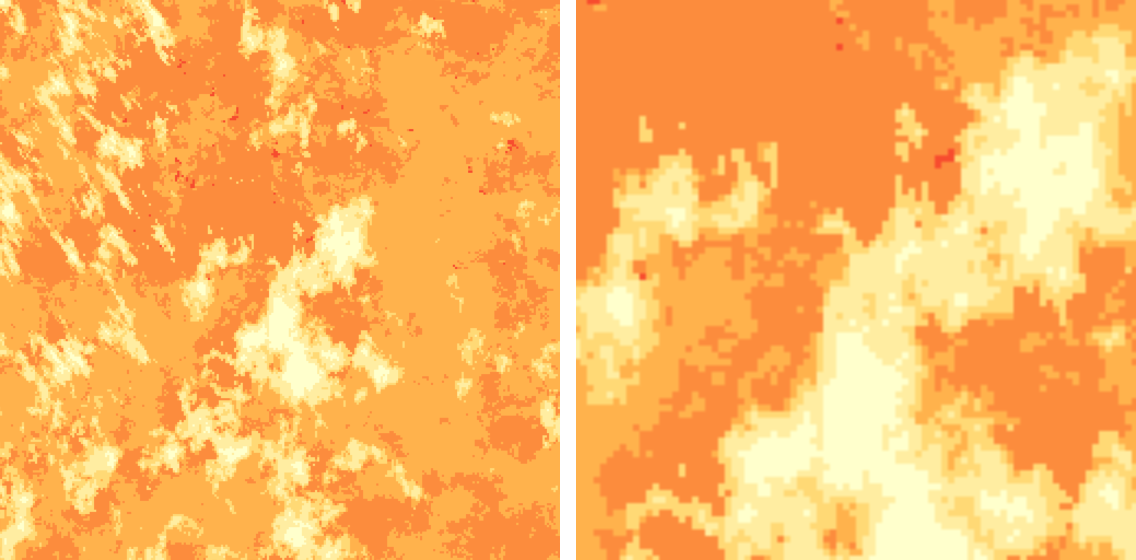
Left, the full canvas; right, a detail of the centre.
Give the GLSL for this texture, as a Shadertoy shader.

```glsl
// Draws a classified heat map: ragged orange ground, pale patches and slanted light streaks.

const float CELLS = 256.0;           // map cells across the canvas
const float NOISE_TO_UNIT = 4.64;    // scales gradient noise to unit deviation

const vec3 RED    = vec3(0.97, 0.30, 0.18);
const vec3 EMBER  = vec3(0.99, 0.55, 0.24);
const vec3 ORANGE = vec3(1.00, 0.70, 0.30);
const vec3 SAND   = vec3(1.00, 0.85, 0.46);
const vec3 STRAW  = vec3(1.00, 0.93, 0.63);
const vec3 CREAM  = vec3(1.00, 1.00, 0.80);

// Unit gradient at a lattice point, from an integer hash
vec2 gradientAt(vec2 lattice) {
    ivec2 cell = ivec2(lattice);
    uint h = uint(cell.x) * 1597334677u ^ uint(cell.y) * 3812015801u;
    h = (h ^ (h >> 15)) * 2246822519u;
    h = (h ^ (h >> 13)) * 3266489917u;
    h ^= h >> 16;
    float angle = float(h & 65535u) * 6.28319 / 65536.0;
    return vec2(cos(angle), sin(angle));
}

float gradientNoise(vec2 p) {
    vec2 i = floor(p), f = p - i;
    vec2 u = f * f * f * (f * (f * 6.0 - 15.0) + 10.0);
    vec2 e = vec2(1.0, 0.0);
    float low  = mix(dot(gradientAt(i), f), dot(gradientAt(i + e.xy), f - e.xy), u.x);
    float high = mix(dot(gradientAt(i + e.yx), f - e.yx),
                     dot(gradientAt(i + e.xx), f - e.xx), u.x);
    return mix(low, high, u.y);
}

// Layered noise with zero mean and unit deviation
float fbm(vec2 p, float gain, int octaves) {
    float sum = 0.0, power = 0.0, weight = 1.0;
    for (int k = 0; k < octaves; k++) {
        sum += weight * gradientNoise(p);
        power += weight * weight;
        weight *= gain;
        p = p * 2.03 + vec2(17.3, 9.7);
    }
    return NOISE_TO_UNIT * sum / sqrt(power);
}

// Soft rectangle: 1 inside, 0 outside
float softBox(vec2 p, vec2 center, vec2 halfSize, float soft) {
    vec2 d = abs(p - center) - halfSize;
    vec2 inside = 1.0 - smoothstep(vec2(-soft), vec2(soft), d);
    return inside.x * inside.y;
}

// How far a place rises towards the pale classes
float paleField(vec2 uv) {
    float left = 1.0 - smoothstep(0.22, 0.38, uv.x);
    float right = smoothstep(0.64, 0.72, uv.x);
    float column = softBox(uv, vec2(0.56, 0.28), vec2(0.10, 0.38), 0.06);
    float lowerMiddle = softBox(uv, vec2(0.38, 0.22), vec2(0.09, 0.30), 0.06);
    float edgePatch = softBox(uv, vec2(0.99, 0.29), vec2(0.03, 0.10), 0.02);

    vec2 along = normalize(vec2(0.55, -0.83));
    vec2 slanted = vec2(dot(uv, vec2(-along.y, along.x)), dot(uv, along));
    float streaks = fbm(slanted * vec2(15.0, 7.0) + 31.0, 0.68, 5);
    float patches = fbm(uv * vec2(9.0, 7.0) + 5.0, 0.66, 5);
    float slant = left * smoothstep(0.15, 0.45, uv.y);
    float grain = mix(patches, streaks, slant) / length(vec2(slant, 1.0 - slant));

    return grain - 0.55 + 0.68 * left - 0.4 * right
         + 1.6 * column + 0.4 * lowerMiddle + 1.9 * edgePatch;
}

// Positive where the ground turns to the deeper orange
float emberField(vec2 uv, float pale) {
    float right = smoothstep(0.60, 0.72, uv.x);
    float calmRight = right * smoothstep(0.06, 0.18, uv.y);
    float upperMiddle = softBox(uv, vec2(0.42, 0.76), vec2(0.22, 0.26), 0.07);
    float topBand = right * smoothstep(0.88, 0.97, uv.y);
    float grain = fbm(uv * 6.0 + 71.0, 0.78, 6);
    float paleRim = smoothstep(0.25, 0.75, pale);
    return grain - 0.08 - 0.9 * calmRight + 0.75 * upperMiddle
         + 1.6 * topBand - 1.1 * paleRim;
}

vec3 cellColor(vec2 cell) {
    vec2 uv = (cell + 0.5) / CELLS;
    float pale = paleField(uv);
    float ember = emberField(uv, pale);

    vec3 color = ember > 0.0 ? EMBER : ORANGE;
    float hotSpot = fbm(uv * 17.0 + 43.0, 0.8, 4);
    if (hotSpot > 2.3 && ember > -0.3 && uv.x > 0.22 && uv.y > 0.5) color = RED;
    if (pale > 0.75) color = SAND;
    if (pale > 1.22) color = STRAW;
    if (pale > 2.08) color = CREAM;
    return color;
}

void mainImage(out vec4 fragColor, in vec2 fragCoord) {
    vec2 grid = fragCoord / iResolution.y * CELLS - 0.5;
    vec2 cell = floor(grid);
    vec2 blend = smoothstep(0.15, 0.85, grid - cell);

    // Soft joins between neighbouring cells
    vec3 lower = mix(cellColor(cell), cellColor(cell + vec2(1.0, 0.0)), blend.x);
    vec3 upper = mix(cellColor(cell + vec2(0.0, 1.0)), cellColor(cell + 1.0), blend.x);
    fragColor = vec4(mix(lower, upper, blend.y), 1.0);
}
```
